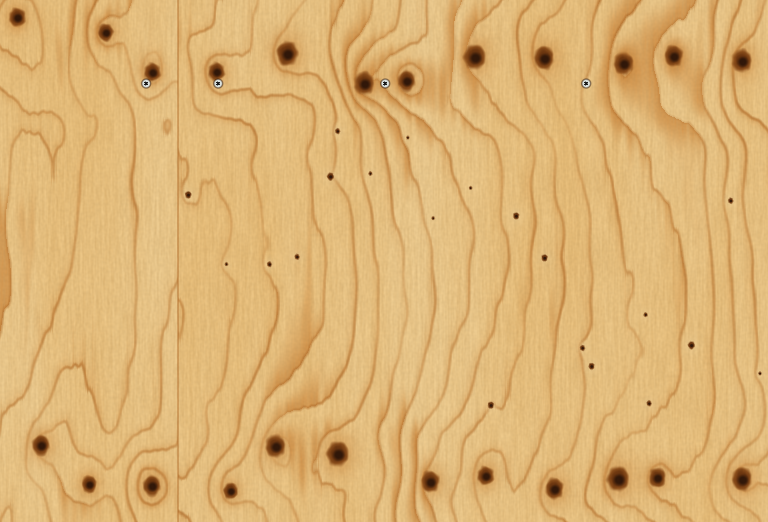
Reproduce this texture procedurally as a Shadertoy shader.

```glsl
const vec3 PALE = vec3(0.905, 0.775, 0.545);
const vec3 HONEY = vec3(0.885, 0.72, 0.455);
const vec3 AMBER = vec3(0.79, 0.54, 0.26);
const vec3 RUST = vec3(0.69, 0.42, 0.16);
const vec3 KNOT_BROWN = vec3(0.42, 0.21, 0.06);
const vec3 KNOT_DARK = vec3(0.15, 0.07, 0.03);
const float SEAM_X = 0.341;
const int BIG_KNOTS = 24;
const int ALL_KNOTS = 44;

vec2 hash2(vec2 p) {
    vec3 q = fract(p.xyx * vec3(0.1031, 0.1030, 0.0973));
    q += dot(q, q.yzx + 33.33);
    return fract((q.xx + q.yz) * q.zy);
}

float cornerSlope(vec2 cell, vec2 offset) {
    float angle = 6.2832 * hash2(cell + 71.0).x;
    return dot(vec2(cos(angle), sin(angle)), offset);
}

// Gradient noise, roughly -1 to 1
float noise(vec2 p) {
    vec2 i = floor(p), f = fract(p);
    vec2 u = f * f * f * (f * (f * 6.0 - 15.0) + 10.0);
    vec2 e = vec2(1.0, 0.0);
    float low = mix(cornerSlope(i, f), cornerSlope(i + e, f - e), u.x);
    float high = mix(cornerSlope(i + e.yx, f - e.yx), cornerSlope(i + 1.0, f - 1.0), u.x);
    return 1.5 * mix(low, high, u.y);
}

float bell(float x, float width) {
    return exp(-x * x / (width * width));
}

// Centre and radius: two rows of large knots, then scattered pin knots
vec3 knotAt(int index) {
    float k = float(index);
    vec2 jitter = hash2(vec2(k * 3.7, 5.3));
    float size = hash2(vec2(k, 19.0)).x;
    if (index < BIG_KNOTS) {
        float x = (mod(k, 12.0) + 0.25 + 0.5 * jitter.x) * 0.1226;
        float y = index < 12 ? 0.83 + 0.07 * jitter.y + 0.07 * bell(x, 0.28)
                             : 0.055 + 0.1 * jitter.y;
        return vec3(x, y, mix(0.012, 0.02, size));
    }
    float column = (k - float(BIG_KNOTS) + jitter.x) / 20.0;
    return vec3(mix(0.36, 1.46, column), mix(0.22, 0.78, jitter.y), mix(0.0025, 0.0065, size));
}

// Height whose contours are the growth rings
float growthHeight(vec2 p, vec2 q, float rightPanel) {
    float rows = bell(p.y - 0.84, 0.14) + bell(p.y - 0.1, 0.13);
    float h = mix(5.0, 15.0, rightPanel) * p.x;
    h += 1.9 * noise(q * vec2(3.2, 0.8)) + 0.4 * noise(q * vec2(8.0, 2.5));
    h += 0.13 * noise(q * vec2(23.0, 11.0)) + 0.06 * noise(q * vec2(75.0, 9.0));
    h += rows * 1.1 * noise(q * vec2(5.0, 6.5));
    h += (1.0 - rightPanel) * 0.9 * noise(q * vec2(12.0, 1.8));
    for (int i = 0; i < ALL_KNOTS; i++) {
        vec3 knot = knotAt(i);
        float d = length((p - knot.xy) * vec2(1.0, 0.7));
        float lift = i < BIG_KNOTS ? 2.6 : 0.5;
        h += lift * exp(-d / (knot.z * 2.3 + 0.004));
    }
    return h;
}

vec3 paintKnot(vec3 color, vec2 offset, float r, bool large, float px) {
    float d = length(offset * vec2(1.0, 0.85));
    d *= 1.0 + 0.12 * noise(offset / r * 1.3 + r * 900.0);
    float edge = max(px, 0.2 * r);
    vec3 haloColor = large ? AMBER : PALE;
    color = mix(color, haloColor, 0.65 * bell(d, r * (large ? 1.7 : 2.6)));
    vec3 body = mix(KNOT_BROWN, RUST, large ? 0.4 * smoothstep(0.5, 0.9, d / r) : 0.0);
    color = mix(color, body, smoothstep(r + edge, r - edge, d));
    float heart = length(offset - r * vec2(0.1, -0.12));
    return mix(color, KNOT_DARK, 0.85 * smoothstep(0.75 * r, 0.25 * r, heart));
}

vec3 paintScrew(vec3 color, vec2 offset, float px) {
    float r = 0.0075, d = length(offset);
    color = mix(color, KNOT_DARK, 0.7 * smoothstep(r + 0.002 + px, r, d));
    color = mix(color, vec3(0.86, 0.89, 0.88), smoothstep(r + px, r - px, d));
    float slot = min(abs(offset.x + offset.y), abs(offset.x - offset.y));
    return mix(color, vec3(0.1), smoothstep(0.0015 + px, 0.0015, slot) * step(d, 0.6 * r));
}

void mainImage(out vec4 fragColor, in vec2 fragCoord) {
    float px = 1.0 / iResolution.y;
    vec2 p = fragCoord * px;
    float rightPanel = step(SEAM_X, p.x);
    vec2 q = p + rightPanel * vec2(7.3, 3.1) + 11.0;

    // Bare wood with fine vertical fibres
    float fibre = noise(q * vec2(190.0, 14.0)) + 0.7 * noise(q * vec2(260.0, 70.0));
    float tone = 0.5 + 0.5 * noise(q * vec2(4.0, 1.2)) + 0.25 * noise(q * vec2(22.0, 2.5));
    vec3 color = mix(HONEY, PALE, clamp(tone + 0.2 * fibre, 0.0, 1.0));

    // Growth rings: crisp on one side, fading on the other
    float h = growthHeight(p, q, rightPanel);
    float slope = max(length(vec2(dFdx(h), dFdy(h))) * iResolution.y, 5.0);
    float phase = fract(h + 0.5) - 0.5;
    float side = phase / slope;
    float strength = clamp(0.65 + 0.5 * noise(q * vec2(9.0, 4.0)), 0.25, 1.0);
    float glow = exp(-abs(side) / 0.009) * smoothstep(0.5, 0.1, abs(phase));
    glow *= smoothstep(0.003, -0.003, side);
    color = mix(color, AMBER, 0.55 * strength * glow);

    // Resin flames that bleed away from a ring
    float flame = noise(q * vec2(6.0, 1.7) + 4.0) + 0.22 * noise(q * vec2(70.0, 5.0));
    flame = smoothstep(0.2, 0.55, flame) * smoothstep(0.25, 0.95, fract(h));
    color = mix(color, AMBER, 0.85 * flame * (0.85 + 0.15 * fibre));
    color = mix(color, RUST, 0.6 * strength * smoothstep(0.0035 + px, 0.0, abs(side)));

    // Knots, screws and the panel joint
    for (int i = 0; i < ALL_KNOTS; i++) {
        vec3 knot = knotAt(i);
        color = paintKnot(color, p - knot.xy, knot.z, i < BIG_KNOTS, px);
    }
    float screwX[4] = float[4](0.28, 0.418, 0.738, 1.123);
    for (int i = 0; i < 4; i++) color = paintScrew(color, p - vec2(screwX[i], 0.84), px);
    color = mix(color, RUST, 0.6 * smoothstep(0.001 + px, 0.0, abs(p.x - SEAM_X)));

    color *= 1.0 + 0.022 * fibre + 0.02 * noise(q * 170.0);
    fragColor = vec4(color, 1.0);
}
```
